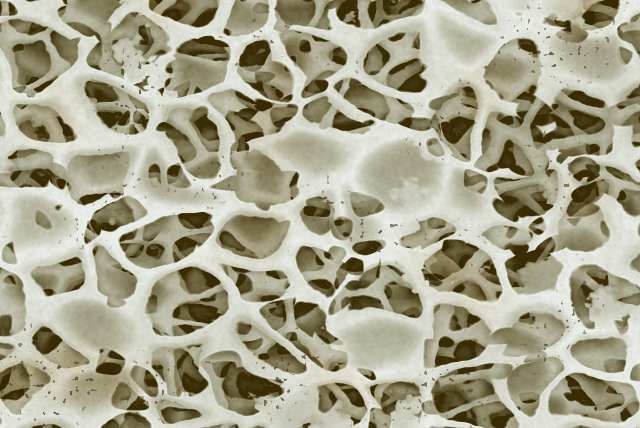
Write a Shadertoy shader that draws this texture.

```glsl
#define LAYERS 4
#define FRONT_CELLS 7.6
#define DEEP_CELLS 10.5
#define STRETCH vec2(0.8, 1.0)
#define ROUNDNESS 14.0
#define WALL 0.095
#define CLOSED 0.17
#define RAGGED 0.035
#define SINK 0.36
#define DUST 0.8
#define SHADE vec3(0.31, 0.27, 0.13)
#define BONE vec3(0.86, 0.87, 0.83)

vec2 hash2(vec2 p) {
    vec3 q = fract(vec3(p.xyx) * vec3(0.1031, 0.1030, 0.0973));
    q += dot(q, q.yzx + 33.33);
    return fract((q.xx + q.yz) * q.zy);
}

float cornerSlope(vec2 corner, vec2 offset) {
    float angle = 6.2832 * hash2(corner).x;
    return dot(vec2(cos(angle), sin(angle)), offset);
}

// Gradient noise, roughly -0.7 to 0.7
float gradientNoise(vec2 p) {
    vec2 i = floor(p), f = p - i;
    vec2 u = f * f * f * (f * (f * 6.0 - 15.0) + 10.0);
    vec2 e = vec2(1.0, 0.0);
    float low = mix(cornerSlope(i, f), cornerSlope(i + e, f - e), u.x);
    float high = mix(cornerSlope(i + e.yx, f - e.yx), cornerSlope(i + 1.0, f - 1.0), u.x);
    return mix(low, high, u.y);
}

// Rounded cells: x = distance into the opening, y = distance from ridge, z = facing up
vec3 poreField(vec2 p, float closed, float wall) {
    vec2 cell = floor(p), f = p - cell, nearest = vec2(0.0), toNearest = vec2(0.0);
    float best = 9.0;
    for (int y = -1; y <= 1; y++)
    for (int x = -1; x <= 1; x++) {
        vec2 g = vec2(x, y);
        vec2 r = g + 0.06 + 0.88 * hash2(cell + g) - f;
        if (dot(r, r) < best) {
            best = dot(r, r);
            nearest = g;
            toNearest = r;
        }
    }
    float sum = 1e-6;
    for (int y = -2; y <= 2; y++)
    for (int x = -2; x <= 2; x++) {
        vec2 g = nearest + vec2(x, y);
        vec2 r = g + 0.06 + 0.88 * hash2(cell + g) - f;
        vec2 between = r - toNearest;
        if (dot(between, between) > 1e-4)
            sum += exp(-ROUNDNESS * dot(0.5 * (toNearest + r), normalize(between)));
    }
    float ridge = -log(sum) / ROUNDNESS;
    vec2 kind = hash2(cell + nearest + 37.0);
    float opening = kind.y < closed ? -0.3 : ridge - wall * (0.35 + 1.3 * kind.x);
    return vec3(opening, ridge, toNearest.y);
}

// Paints one perforated sheet over the tone of what lies below it
float addSheet(float below, vec2 uv, float depth) {
    float scale = mix(FRONT_CELLS, DEEP_CELLS, min(depth * 2.5, 1.0));
    vec2 p = uv * STRETCH * scale + depth * vec2(71.3, 43.7) + 11.0;
    float rough = gradientNoise(p * 5.0) + 0.5 * gradientNoise(p * 11.0);
    vec2 warp = vec2(gradientNoise(p * 0.9), gradientNoise(p * 0.9 + 57.0));
    vec2 q = p + 0.42 * warp;

    vec3 pore = poreField(q, CLOSED + 0.12 * depth, WALL);
    float opening = pore.x + RAGGED * rough;

    // Broken flakes cover some cells, small pores pierce the rest
    float flake = 0.40 - gradientNoise(p * 0.5 + 91.0)
                - 0.35 * gradientNoise(p * 1.7) - 0.12 * rough;
    opening = min(opening, flake);
    vec3 small = poreField(q * 2.3 + 19.0, 0.74, 0.13);
    opening = max(opening, min(small.x / 2.3, flake + 0.3));

    // Walls fall away from the ridges and catch light from above
    float flatness = smoothstep(0.0, 0.08, -flake);
    float fall = smoothstep(-0.05, 0.32, pore.y) * (1.0 - 0.6 * flatness);
    float sheet = 1.04 - 0.80 * depth - SINK * fall;
    sheet += 0.28 * pore.z * smoothstep(0.0, 0.12, pore.y) * (1.0 - flatness);
    sheet += 0.07 * smoothstep(-0.05, 0.0, opening) + 0.05 * rough;
    sheet += 0.16 * gradientNoise(p * 0.45 + 23.0) - 0.06 * flatness;

    // Contact shadow inside the opening
    float shadow = 1.0 - smoothstep(0.0, 0.16, opening);
    below -= shadow * (0.13 - 0.12 * clamp(pore.z, -0.5, 0.5));
    float edge = 0.8 * scale / iResolution.y + 0.004;
    return mix(sheet, below, smoothstep(-edge, edge, opening));
}

void mainImage(out vec4 fragColor, in vec2 fragCoord) {
    vec2 uv = fragCoord / iResolution.y;

    // Stack the sheets from the deepest to the front
    float tone = -0.05;
    for (int i = LAYERS - 1; i >= 0; i--)
        tone = addSheet(tone, uv, float(i) / float(LAYERS - 1));

    // Fine grain of the surface
    float grain = gradientNoise(uv * 70.0) + gradientNoise(uv * 150.0 + 7.0);
    tone = clamp(tone + 0.05 * grain, -0.16, 1.10);
    float blueCurve = pow(max(tone, 0.0), 1.12) + min(tone, 0.0);
    vec3 color = mix(SHADE, BONE, vec3(tone, tone, blueCurve));

    // Brown stains and scattered specks of dust
    float stain = smoothstep(0.1, 0.6, gradientNoise(uv * 4.0 + 31.0));
    color *= mix(vec3(1.0), vec3(0.95, 0.88, 0.76), stain * (1.0 - 0.6 * tone));
    float patches = smoothstep(-0.15, 0.45, gradientNoise(uv * 5.0 + 63.0));
    float speck = gradientNoise(uv * 75.0 + 13.0) + 0.4 * gradientNoise(uv * 130.0);
    float dust = smoothstep(0.48, 0.62, speck + 0.16 * patches) * patches;
    color = mix(color, vec3(0.33, 0.26, 0.14), DUST * dust);

    fragColor = vec4(clamp(color, 0.0, 1.0), 1.0);
}
```
